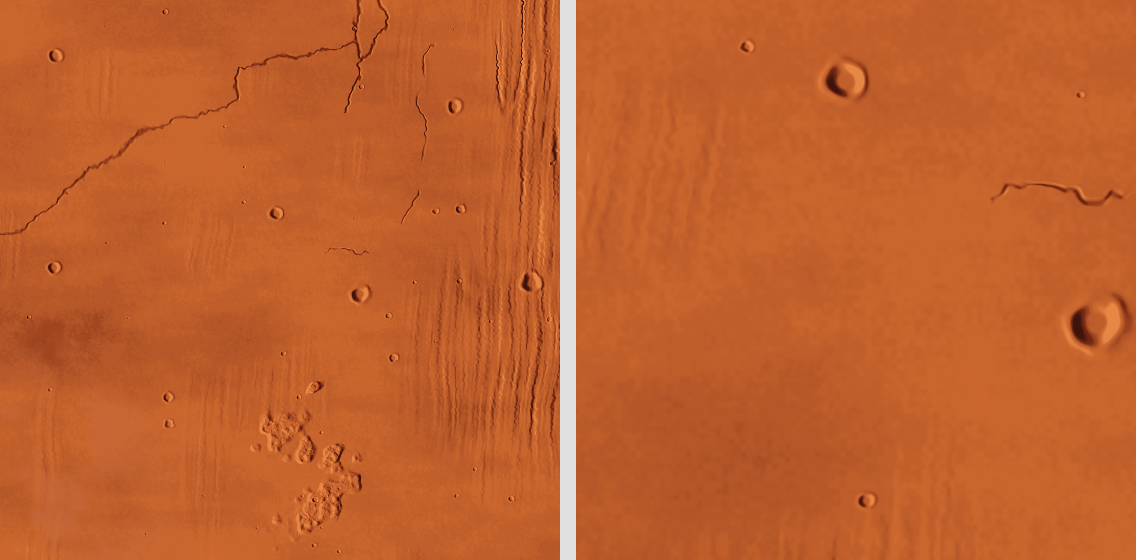
Left, the full canvas; right, a detail of the centre.
A Shadertoy shader for this texture:

```glsl
// Rusty desert plain from orbit: winding rift, parallel grooves, craters and rough hills.
const vec3 BASE   = vec3(0.75, 0.37, 0.165);
const vec3 LIGHT  = vec3(0.79, 0.40, 0.18);
const vec3 GLINT  = vec3(0.90, 0.53, 0.27);
const vec3 SHADE  = vec3(0.71, 0.34, 0.16);
const vec3 BROWN  = vec3(0.62, 0.27, 0.12);
const vec3 DARK   = vec3(0.46, 0.16, 0.07);
const vec3 PIT    = vec3(0.24, 0.08, 0.05);
const vec3 DUST   = vec3(0.78, 0.41, 0.23);
const vec2 SUNWARD = vec2(-0.97, -0.24);  // direction towards the light
const float SLOPE_STEP = 0.0011;          // half width of the slope sample
const float RELIEF = 0.9;                 // strength of the shading
const float MOTTLE = 0.85;                // strength of the broad stains
const float GRAIN = 0.13;

const int JOINTS = 8;
const vec2 RIFT[JOINTS] = vec2[](vec2(-0.02, 0.575), vec2(0.07, 0.605), vec2(0.15, 0.69),
    vec2(0.28, 0.775), vec2(0.42, 0.82), vec2(0.435, 0.885), vec2(0.54, 0.90), vec2(0.63, 0.925));
const vec2 FORK[JOINTS] = vec2[](vec2(0.66, 1.02), vec2(0.635, 0.96), vec2(0.63, 0.925),
    vec2(0.65, 0.89), vec2(0.62, 0.80), vec2(0.65, 0.89), vec2(0.685, 0.94), vec2(0.687, 1.02));
const vec2 CRACK[JOINTS] = vec2[](vec2(0.767, 0.92), vec2(0.75, 0.81), vec2(0.763, 0.76),
    vec2(0.755, 0.70), vec2(0.745, 0.65), vec2(0.71, 0.585), vec2(0.66, 0.555), vec2(0.59, 0.55));
// Hill groups: centre, half length, half width
const vec4 HILLS[5] = vec4[](vec4(0.50, 0.23, 0.045, 0.034), vec4(0.54, 0.19, 0.032, 0.022),
    vec4(0.588, 0.185, 0.026, 0.013), vec4(0.565, 0.10, 0.092, 0.032), vec4(0.556, 0.305, 0.02, 0.01));

float hash(vec2 p) {
    vec3 q = fract(p.xyx * 0.1031);
    q += dot(q, q.yzx + 33.33);
    return fract((q.x + q.y) * q.z);
}

float noise(vec2 p) {
    vec2 i = floor(p), f = p - i;
    f = f * f * f * (f * (f * 6.0 - 15.0) + 10.0);
    return mix(mix(hash(i), hash(i + vec2(1, 0)), f.x),
               mix(hash(i + vec2(0, 1)), hash(i + vec2(1, 1)), f.x), f.y);
}

float fbm(vec2 p) {
    float sum = 0.0, amp = 0.53;
    for (int i = 0; i < 4; i++) {
        sum += amp * noise(p);
        p = mat2(0.8, 0.6, -0.6, 0.8) * p * 2.03 + 17.0;
        amp *= 0.5;
    }
    return sum;
}

float pathDistance(vec2 p, vec2 path[JOINTS]) {
    float d = 1.0;
    for (int i = 1; i < JOINTS; i++) {
        vec2 a = p - path[i - 1], b = path[i] - path[i - 1];
        d = min(d, length(a - b * clamp(dot(a, b) / dot(b, b), 0.0, 1.0)));
    }
    return d;
}

// Depth of rift and crack, 0 outside and 1 on the floor
float riftDepth(vec2 p) {
    vec2 w = p + 0.018 * (vec2(noise(p * 28.0), noise(p * 28.0 + 50.0)) - 0.5)
               + 0.006 * (vec2(noise(p * 130.0), noise(p * 130.0 + 90.0)) - 0.5);
    float swell = exp(-pow((p.x - 0.26) / 0.07, 2.0));
    float wide = 0.0035 + 0.003 * noise(p * 14.0) + 0.005 * swell * noise(p * 90.0);
    float rift = 1.0 - smoothstep(0.0, wide, min(pathDistance(w, RIFT), pathDistance(w, FORK)));
    float crack = 1.0 - smoothstep(0.0, 0.0028, pathDistance(w, CRACK));
    return max(rift, crack * 0.75 * smoothstep(0.3, 0.6, noise(p * 19.0)));
}

float grooves(vec2 p) {
    float edge = 0.08 * (noise(p * vec2(30.0, 7.0)) - 0.5);
    float band = smoothstep(0.81, 0.95, p.x + edge);
    float apron = 0.6 * smoothstep(0.70, 0.82, p.x + edge) * (1.0 - smoothstep(0.44, 0.56, p.y + edge));
    float mask = max(band, apron) * smoothstep(0.12, 0.25, p.y + edge);
    float faint = 0.3 * smoothstep(0.66, 0.85, noise(p * vec2(11.0, 7.0) + 4.0));
    float x = p.x - 0.05 * p.y + 0.014 * noise(p * vec2(9.0, 8.0)) + 0.004 * noise(p * 190.0);
    float lines = noise(vec2(x * 105.0, p.y * 7.0)) + 0.5 * noise(vec2(x * 210.0, p.y * 15.0));
    float scarp = 1.0 - smoothstep(0.0, 0.07, abs(noise(vec2(x * 24.0, p.y * 3.0)) - 0.5));
    scarp *= smoothstep(0.45, 0.7, noise(p * vec2(17.0, 5.0) + 8.0));
    return max(mask, faint) * 0.0062 * lines - mask * 0.006 * scarp;
}

// One layer of scattered bowls with raised rims
float craters(vec2 p, float cells, float share, float seed) {
    vec2 id = floor(p * cells) + seed;
    vec2 centre = 0.3 + 0.4 * vec2(hash(id), hash(id + 31.0));
    float radius = mix(0.06, 0.14, pow(hash(id + 57.0), 2.0));
    float d = length(fract(p * cells) - centre) / radius;
    d += 0.35 * (noise(p * cells * 12.0) - 0.5);
    float bowl = smoothstep(0.35, 1.0, d) - 1.0 + 0.35 * exp(-pow((d - 1.05) / 0.25, 2.0));
    return step(hash(id + 83.0), share) * bowl * radius / cells * 0.75;
}

float hills(vec2 p) {
    float mask = 0.0;
    for (int i = 0; i < 5; i++) {
        vec2 q = mat2(0.75, -0.66, 0.66, 0.75) * (p - HILLS[i].xy);
        float d = length(q / HILLS[i].zw) + 1.1 * (noise(p * 55.0) - 0.5);
        mask = max(mask, 1.0 - smoothstep(0.55, 1.1, d));
    }
    return mask * (0.004 + 0.019 * abs(fbm(p * 62.0) - 0.45) + 0.006 * noise(p * 120.0));
}

float height(vec2 p) {
    return grooves(p) + hills(p) - 0.0035 * riftDepth(p) + 0.0011 * fbm(p * 50.0)
         + craters(p, 7.0, 0.16, 3.0) + craters(p, 15.0, 0.10, 40.0) + craters(p, 29.0, 0.035, 90.0);
}

void mainImage(out vec4 fragColor, in vec2 fragCoord) {
    vec2 p = fragCoord / iResolution.y;

    // Sunlit slopes
    vec2 away = -SUNWARD * SLOPE_STEP;
    float tone = RELIEF * (height(p + away) - height(p - away)) / (2.0 * SLOPE_STEP);
    tone -= 0.75 * riftDepth(p);

    // Broad stains, wind streaks and grain
    float cloud = fbm(p * vec2(5.0, 8.0) + 2.0);
    float stain = exp(-dot((p - vec2(0.1, 0.44)) * vec2(7.0, 9.0), (p - vec2(0.1, 0.44)) * vec2(7.0, 9.0)));
    tone += MOTTLE * (cloud - 0.49) + 0.25 * (fbm(p * vec2(9.0, 40.0)) - 0.5);
    tone -= 0.7 * stain * fbm(p * 13.0);
    tone += GRAIN * (noise(p * 270.0) - 0.5);

    // Tone to colour
    vec3 color = mix(BASE, LIGHT, smoothstep(0.0, 0.2, tone));
    color = mix(color, GLINT, smoothstep(0.25, 1.1, tone));
    color = mix(color, SHADE, smoothstep(0.0, 0.2, -tone));
    color = mix(color, BROWN, smoothstep(0.2, 0.5, -tone));
    color = mix(color, DARK, smoothstep(0.5, 0.9, -tone));
    color = mix(color, PIT, smoothstep(0.9, 1.6, -tone));

    // Pale dust in the lower left
    float dust = (1.0 - smoothstep(0.05, 0.4, p.x)) * (1.0 - smoothstep(0.2, 0.5, p.y));
    color = mix(color, DUST, 0.8 * dust * smoothstep(0.4, 0.65, fbm(p * 9.0 + 6.0)));
    fragColor = vec4(color, 1.0);
}
```
